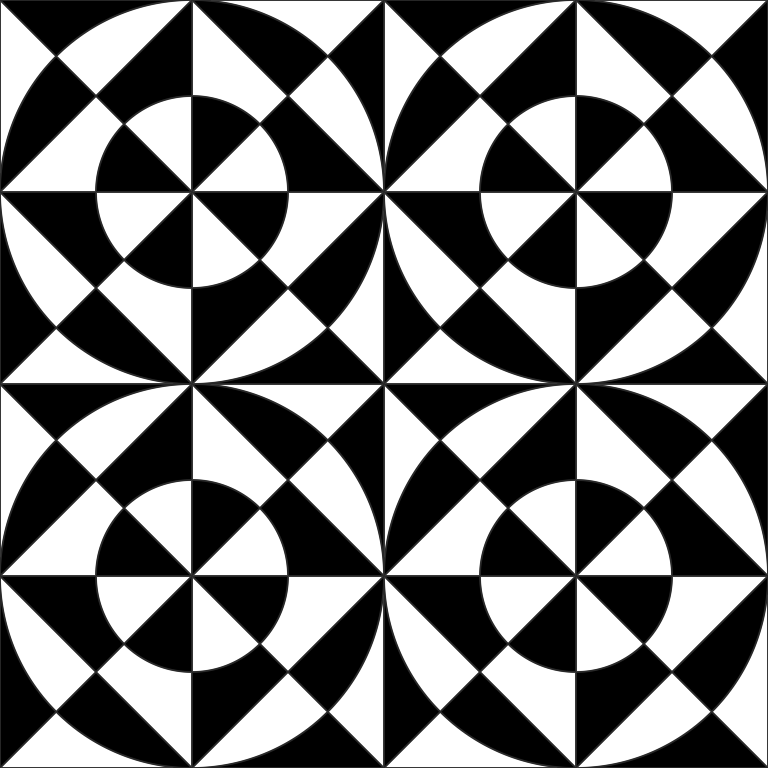
Write a three.js fragment shader that draws this pattern.

```glsl
// Two by two square tiles of black and white wedges, rings and diamonds.
// Each boundary is a signed distance; the product of all signs gives the
// checkered fill, and the smallest distance gives the thin dark outline.
varying vec2 vUv;

void main() {
  // Tile coordinates, centred, from -0.5 to 0.5.
  vec2 p = fract(vUv * 2.0) - 0.5;
  vec2 a = abs(p);
  float r = length(p);

  // Signed distances to the boundaries inside a tile.
  float diagonal = (a.x - a.y) * 0.70711;
  float diamond = (a.x + a.y - 0.5) * 0.70711;
  float innerCircle = r - 0.25;
  float outerCircle = r - 0.5;

  // Eight alternating wedges, inverted across each ring.
  float wedges = p.x * p.y * diagonal;
  float rings = innerCircle * diamond * outerCircle;
  float fill = step(0.0, -sign(wedges) * sign(rings));

  // Distance to the nearest boundary, in canvas units.
  float axes = min(a.x, a.y);
  float tileEdge = 0.5 - max(a.x, a.y);
  float edge = min(min(axes, tileEdge), min(abs(diagonal), abs(diamond)));
  edge = 0.5 * min(edge, min(abs(innerCircle), abs(outerCircle)));

  // Fine charcoal outline with soft sides.
  float tone = mix(0.16, fill, smoothstep(0.0004, 0.002, edge));
  gl_FragColor = vec4(vec3(tone), 1.0);
}
```
